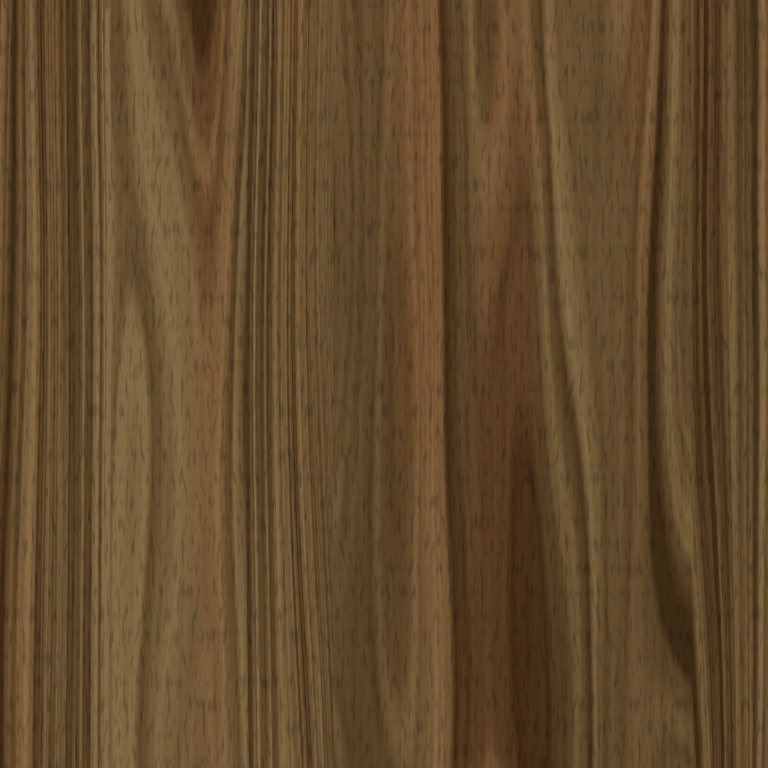
Give the GLSL for this texture, as a three.js fragment shader.

```glsl
varying vec2 vUv;

const vec3 DARK_WALNUT = vec3(0.245, 0.162, 0.080);
const vec3 MID_WALNUT = vec3(0.390, 0.285, 0.172);
const vec3 PALE_WALNUT = vec3(0.530, 0.407, 0.268);
const vec3 RED_TINT = vec3(1.035, 0.985, 0.96);
const vec3 OLIVE_TINT = vec3(0.97, 1.015, 1.0);

vec2 gradientAt(vec2 cell) {
  float angle = 6.2832 * fract(sin(dot(cell, vec2(127.1, 311.7))) * 43758.5);
  return vec2(cos(angle), sin(angle));
}

float gradientNoise(vec2 p) {
  vec2 cell = floor(p);
  vec2 f = p - cell;
  vec2 fade = f * f * f * (f * (f * 6.0 - 15.0) + 10.0);
  vec2 right = vec2(1.0, 0.0);
  vec2 up = vec2(0.0, 1.0);
  float a = dot(gradientAt(cell), f);
  float b = dot(gradientAt(cell + right), f - right);
  float c = dot(gradientAt(cell + up), f - up);
  float d = dot(gradientAt(cell + 1.0), f - 1.0);
  return mix(mix(a, b, fade.x), mix(c, d, fade.x), fade.y);
}

float ramp(float x, float start, float end) {
  return clamp((x - start) / (end - start), 0.0, 1.0);
}

// Ring coordinate: steep in the pinstriped zones, slow in the flamed ones
float ringPhase(vec2 uv, float flame) {
  float stripes = 19.0 * ramp(uv.x, -0.01, 0.145)
                + 15.0 * ramp(uv.x, 0.32, 0.435)
                + 14.0 * ramp(uv.x, 0.90, 1.01);
  float figure = gradientNoise(uv * vec2(8.0, 0.75) + vec2(3.3, 7.4));
  float wobble = gradientNoise(uv * vec2(17.0, 2.2) + vec2(21.0, 4.6));
  return stripes + 16.0 * uv.x + flame * figure + 0.5 * wobble;
}

// Layered bands across the ring coordinate
float ringTone(float phase, float drift) {
  float sum = 0.0;
  float weight = 0.66;
  float scale = 1.0;
  for (int i = 0; i < 3; i++) {
    sum += weight * gradientNoise(vec2(phase * scale, drift + 5.37 * scale));
    weight *= 0.52;
    scale *= 2.1;
  }
  return sum;
}

// Short dark pores, leaning slightly with the fibre
float pores(vec2 uv, vec2 density) {
  float lean = 0.004 * gradientNoise(uv * vec2(24.0, 14.0));
  float n = gradientNoise(vec2(uv.x + lean, uv.y) * density + 13.7);
  return smoothstep(0.08, 0.46, n);
}

vec3 woodColor(float tone) {
  vec3 lower = mix(DARK_WALNUT, MID_WALNUT, clamp(tone * 2.0, 0.0, 1.0));
  return mix(lower, PALE_WALNUT, clamp(tone * 2.0 - 1.0, 0.0, 1.0));
}

void main() {
  vec2 uv = vUv;

  // Growth rings and broad shading
  float rings = ringTone(ringPhase(uv, 5.5), 0.3 * uv.y);
  float shade = gradientNoise(uv * vec2(9.0, 0.6) + vec2(40.2, 2.3));
  float fibre = gradientNoise(uv * vec2(150.0, 4.0) + 8.1);
  float tone = 0.51 + 1.2 * rings + 0.42 * shade + 0.12 * fibre;
  vec3 color = woodColor(tone);

  // Slow change of hue between boards of grain
  float hue = gradientNoise(uv * vec2(14.0, 0.5) + vec2(5.8, 31.4));
  color *= mix(OLIVE_TINT, RED_TINT, smoothstep(-0.3, 0.3, hue));

  // Pores in two sizes
  color *= 1.0 - 0.15 * pores(uv, vec2(210.0, 34.0));
  color *= 1.0 - 0.08 * pores(uv + 0.37, vec2(250.0, 60.0));

  gl_FragColor = vec4(color, 1.0);
}
```
